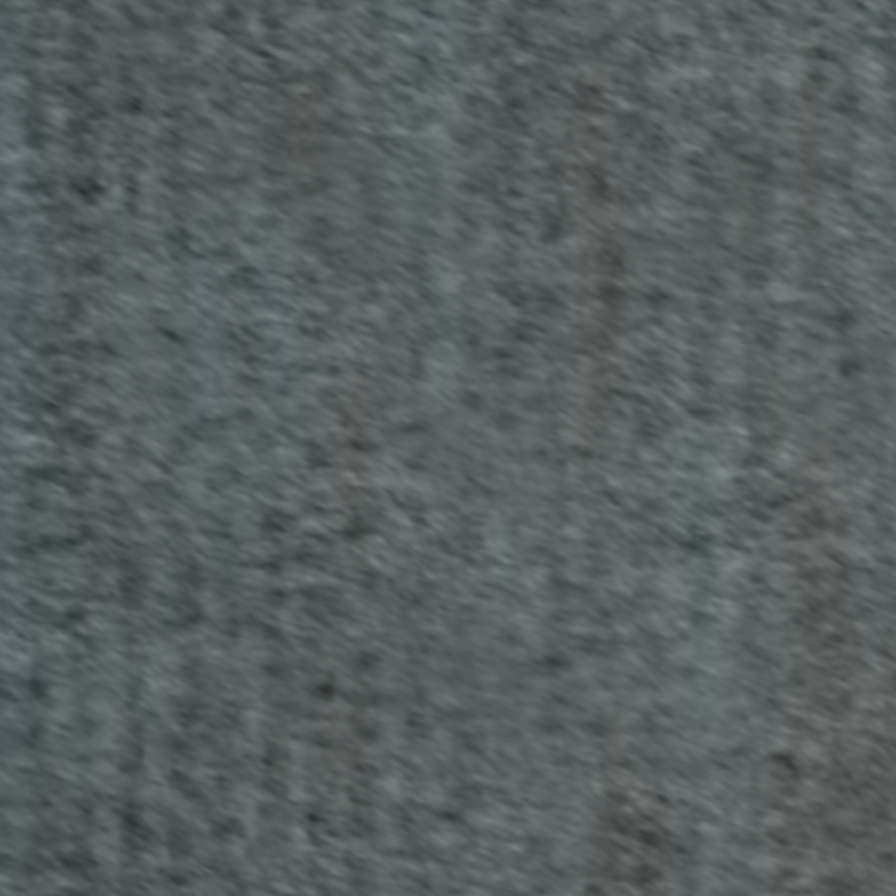
A three.js fragment shader for this texture:

```glsl
// Brushed grey cloth: soft vertical ribs under short, nearly level fibres.
varying vec2 vUv;

#define BASE_COLOR vec3(0.343, 0.369, 0.371)
#define COOL_TINT vec3(-0.010, 0.002, 0.007)
#define FIBRE_SCALE vec2(46.0, 128.0)
#define TUFT_SCALE vec2(32.0, 74.0)
#define FUZZ_SCALE vec2(90.0, 185.0)
#define RIB_COUNT 19.0
#define FIBRE_SLANT 0.42
#define TUFT_SLANT 0.12
#define NAP_GAIN 0.043
#define RIB_GAIN 0.023
#define BLOTCH_GAIN 0.052
#define SHADE_GAIN 0.036

// Two cell offsets and one signed weight, all random.
vec3 cellHash(vec2 cell) {
  vec3 h = fract(cell.xyx * vec3(0.1031, 0.1030, 0.0973));
  h += dot(h, h.yzx + 33.33);
  return fract((h.xxy + h.yzz) * h.zyx);
}

// Cellular noise: smooth light and dark spots, about -1 to 1.
float spots(vec2 p, float seed) {
  vec2 cell = floor(p);
  vec2 local = p - cell;
  float sum = 0.0;
  for (int j = -1; j <= 1; j++) {
    for (int i = -1; i <= 1; i++) {
      vec2 offset = vec2(float(i), float(j));
      vec3 h = cellHash(cell + offset + seed);
      vec2 d = offset + h.xy - local;
      float falloff = max(1.0 - dot(d, d), 0.0);
      sum += (2.0 * h.z - 1.0) * falloff * falloff;
    }
  }
  return sum;
}

// Coordinates along and across strands that fall to the right.
vec2 strandSpace(vec2 uv, float slant) {
  float c = cos(slant);
  float s = sin(slant);
  return vec2(c * uv.x - s * uv.y, s * uv.x + c * uv.y);
}

// Gentle bending so that no strand is quite straight.
vec2 bend(vec2 uv) {
  vec2 wave = sin(uv.yx * vec2(17.0, 23.0) + vec2(0.6, 2.1));
  wave += 0.5 * sin(uv.yx * vec2(41.0, 53.0) + uv * 19.0);
  return uv + 0.002 * wave;
}

void main() {
  vec2 uv = bend(vUv);

  // Broad uneven light, darker towards the lower left
  float cloud = spots(uv * vec2(4.0, 3.0), 11.0);
  float light = smoothstep(-0.1, 0.75, vUv.x + 0.15 * vUv.y) - 0.65;
  float shade = light + 0.35 * cloud;

  // Regular ribs that fade in and out, among random upright streaks
  float drift = 1.8 * spots(uv * vec2(5.0, 1.2), 29.0);
  float wave = sin(6.2832 * RIB_COUNT * uv.x + drift);
  float streak = spots(uv * vec2(30.0, 6.0), 37.0);
  float wideRib = spots(uv * vec2(13.0, 1.5), 53.0);
  float ribFade = 0.4 + 0.5 * spots(uv * vec2(7.0, 5.0), 61.0);
  float rib = ribFade * wave + 0.75 * streak + 0.45 * wideRib;

  // Dark gaps gathered in the grooves
  float gap = max(spots(uv * vec2(36.0, 58.0), 71.0) - 0.1, 0.0);
  float blotch = gap * smoothstep(0.4, -0.5, rib);

  // Fine fibres, flatter tufts and a haze of tiny hairs
  float fibre = spots(strandSpace(uv, FIBRE_SLANT) * FIBRE_SCALE, 97.0);
  float tuft = spots(strandSpace(uv, TUFT_SLANT) * TUFT_SCALE, 131.0);
  float fuzz = spots(strandSpace(uv, FIBRE_SLANT) * FUZZ_SCALE, 151.0);
  float patchiness = 1.0 + 0.25 * spots(uv * 9.0, 173.0);
  float nap = patchiness * (0.88 * fibre + 0.88 * tuft + 0.8 * fuzz);

  float tone = SHADE_GAIN * shade + RIB_GAIN * rib + NAP_GAIN * nap;
  tone += 0.004 - BLOTCH_GAIN * blotch;

  // Raised ribs and the upper left look cooler
  float coolness = 0.6 * wideRib + 0.4 * streak + 0.4 * cloud;
  coolness += 0.7 * (0.5 - vUv.x) + 0.4 * (vUv.y - 0.5);
  gl_FragColor = vec4(BASE_COLOR + tone + COOL_TINT * coolness, 1.0);
}
```
